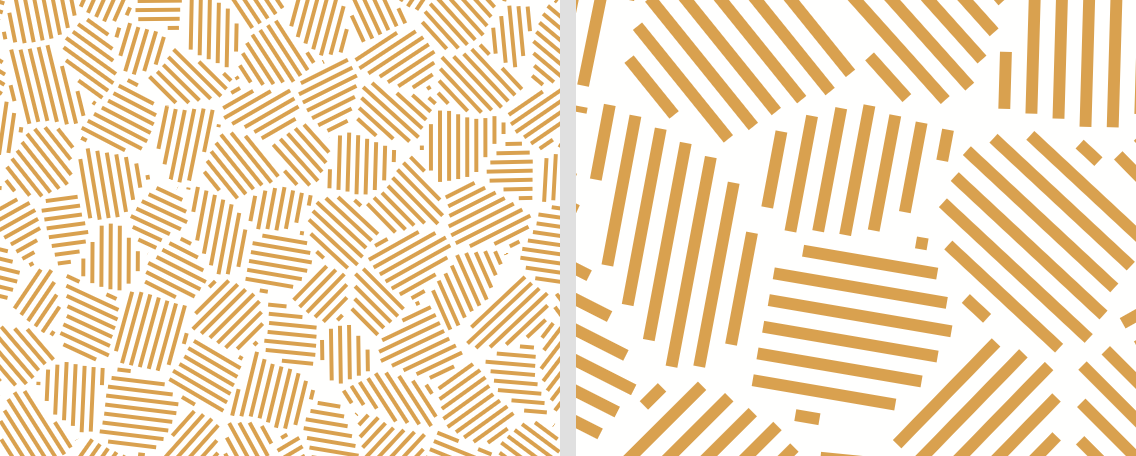
Left, the full canvas; right, a detail of the centre.
Reproduce this pattern procedurally as a Shadertoy shader.

```glsl
// Patchwork of hatched tiles: scattered seeds split the plane into blocky cells,
// and each cell is filled with parallel bars at its own angle. Bars are cut
// square by testing the cell border only along the centre line of each bar.

const float TILE_SIZE   = 0.140;   // all lengths in canvas heights
const float JITTER      = 0.74;
const float BAR_PERIOD  = 0.0199;
const float BAR_WIDTH   = 0.0087;
const float TILE_GAP    = 0.0125;
const float ANGLE_RANGE = 1.5;
const float GRID_TILT   = 0.42;
const float HALF_PI     = 1.5708;

const vec3 PAPER = vec3(1.0, 1.0, 0.995);
const vec3 OCHRE = vec3(0.85, 0.63, 0.31);

struct Tile {
    vec2 seed;     // centre of the tile
    vec2 along;    // direction of its bars
    float phase;   // shift of the bars across the tile
};

vec4 hash4(vec2 id) {
    vec4 h = fract(id.xyxy * vec4(0.1031, 0.1030, 0.0973, 0.1099));
    h += dot(h, h.wzxy + 33.33);
    return fract((h.xxyz + h.yzzw) * h.zywx);
}

vec2 rotate(vec2 p, float angle) {
    float c = cos(angle), s = sin(angle);
    return vec2(c * p.x - s * p.y, s * p.x + c * p.y);
}

// Neighbouring tiles alternate between two roughly perpendicular directions.
Tile makeTile(vec2 id) {
    vec4 h = hash4(id + 57.0);
    float angle = mod(id.x + id.y, 2.0) * HALF_PI + (h.z - 0.5) * ANGLE_RANGE;
    vec2 seed = (id + 0.5 + (h.xy - 0.5) * JITTER) * TILE_SIZE;
    return Tile(seed, vec2(cos(angle), sin(angle)), h.w);
}

// Rounded-square distance to the seed, aligned with the bars of the tile.
float tileDistance(vec2 p, Tile tile) {
    vec2 d = p - tile.seed;
    vec2 local = vec2(dot(d, tile.along), dot(d, vec2(-tile.along.y, tile.along.x)));
    local *= local;
    return sqrt(length(local));
}

// Clearance to the nearest rival tile at p (x) and at a small step away (y).
vec2 borderClearance(vec2 p, vec2 stepAway, vec2 ownId, Tile own) {
    vec2 base = floor(p / TILE_SIZE);
    vec2 rival = vec2(10.0);
    for (int y = -2; y <= 2; y++)
    for (int x = -2; x <= 2; x++) {
        vec2 id = base + vec2(x, y);
        if (all(equal(id, ownId))) continue;
        Tile other = makeTile(id);
        rival = min(rival, vec2(tileDistance(p, other), tileDistance(p + stepAway, other)));
    }
    return rival - vec2(tileDistance(p, own), tileDistance(p + stepAway, own));
}

// Coverage of the bars that belong to one tile.
float barCoverage(vec2 p, vec2 id, Tile tile, float pixel) {
    vec2 across = vec2(-tile.along.y, tile.along.x);
    float offset = dot(p - tile.seed, across) / BAR_PERIOD + tile.phase;
    float fromCentre = (fract(offset) - 0.5) * BAR_PERIOD;
    float side = clamp(0.5 + (0.5 * BAR_WIDTH - abs(fromCentre)) / pixel, 0.0, 1.0);
    if (side <= 0.0) return 0.0;

    // Slope along the bar turns clearance into distance to the cut end.
    vec2 onCentre = p - across * fromCentre;
    vec2 clearance = borderClearance(onCentre, tile.along * pixel, id, tile);
    float slope = max(abs(clearance.y - clearance.x) / pixel, 0.08);
    float end = clamp(0.5 + (clearance.x - TILE_GAP) / (slope * pixel), 0.0, 1.0);
    return side * end;
}

// Bars may overhang their cell slightly, so nearby tiles are all tried.
float hatching(vec2 p, float pixel) {
    vec2 base = floor(p / TILE_SIZE);
    float ink = 0.0;
    for (int y = -2; y <= 2; y++)
    for (int x = -2; x <= 2; x++) {
        vec2 id = base + vec2(x, y);
        Tile tile = makeTile(id);
        if (distance(p, tile.seed) > 1.5 * TILE_SIZE) continue;
        ink = max(ink, barCoverage(p, id, tile, pixel));
    }
    return ink;
}

void mainImage(out vec4 fragColor, in vec2 fragCoord) {
    float pixel = 1.0 / iResolution.y;
    vec2 p = rotate(fragCoord * pixel, GRID_TILT);
    fragColor = vec4(mix(PAPER, OCHRE, hatching(p, pixel)), 1.0);
}
```
